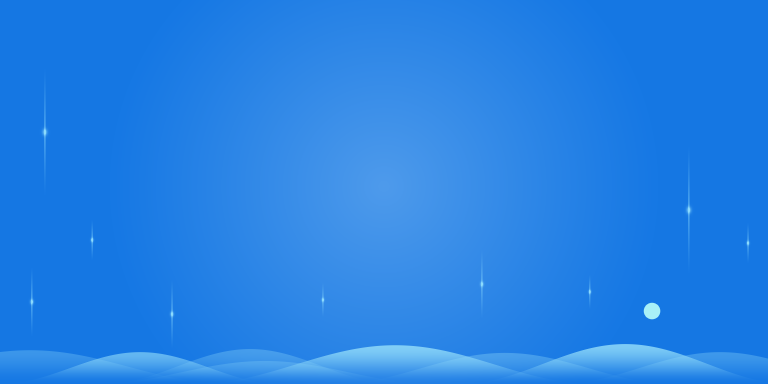
Write a Shadertoy shader that draws this background.

```glsl
// Blue backdrop with a soft central glow, thin vertical sparks, a pale disc
// and translucent waves along the bottom edge. Each wave crest is a cosine
// hump veiled over the last; lengths are in canvas heights, x spans 0 to 2.

const vec3 DEEP_BLUE = vec3(0.083, 0.468, 0.892);
const vec3 GLOW_BLUE = vec3(0.305, 0.605, 0.922);
const vec3 FOAM = vec3(0.58, 0.87, 0.98);
const vec3 SPARK = vec3(0.55, 0.86, 0.99);
const vec3 DISC = vec3(0.66, 0.94, 0.97);

// Sparks: centre x, centre y, half length
const int SPARK_COUNT = 9;
const vec3 SPARKS[SPARK_COUNT] = vec3[](
    vec3(0.117, 0.656, 0.165), vec3(0.240, 0.375, 0.052),
    vec3(0.083, 0.214, 0.090), vec3(0.448, 0.182, 0.090),
    vec3(0.841, 0.219, 0.045), vec3(1.255, 0.260, 0.090),
    vec3(1.536, 0.240, 0.045), vec3(1.794, 0.453, 0.165),
    vec3(1.948, 0.367, 0.052));

// Crests from back to front: centre x, height, half width, opacity
const int CREST_COUNT = 8;
const vec4 CRESTS[CREST_COUNT] = vec4[](
    vec4(0.078, 0.088, 0.52, 0.30), vec4(0.651, 0.091, 0.38, 0.32),
    vec4(1.315, 0.081, 0.44, 0.34), vec4(1.875, 0.083, 0.42, 0.32),
    vec4(0.690, 0.060, 0.44, 0.25), vec4(0.365, 0.083, 0.365, 0.62),
    vec4(1.029, 0.101, 0.52, 0.82), vec4(1.628, 0.104, 0.43, 0.82));

// Smoothed coverage of a signed distance, negative inside
float coverage(float dist, float pixel) {
    return clamp(0.5 - dist / pixel, 0.0, 1.0);
}

// Share of one pixel covered by a strip centred on zero
float stripCoverage(float x, float halfWidth, float pixel) {
    float right = min(x + 0.5 * pixel, halfWidth);
    float left = max(x - 0.5 * pixel, -halfWidth);
    return max(right - left, 0.0) / pixel;
}

// Tapered vertical ray with a small bright core
float sparkLight(vec2 p, float halfLength, float pixel) {
    float taper = max(1.0 - abs(p.y) / halfLength, 0.0);
    float ray = 0.75 * pow(taper, 1.2) * stripCoverage(p.x, 0.0014, pixel);
    float coreSize = 0.0025 + 0.022 * halfLength;
    vec2 q = p / vec2(coreSize, 1.4 * coreSize);
    return min(ray + 0.8 * exp(-dot(q, q)), 1.0);
}

// Veil under one crest, brightest at the top and clear at the bottom
float crestVeil(vec2 p, vec4 crest, float pixel) {
    float phase = clamp((p.x - crest.x) / crest.z, -1.0, 1.0);
    float surface = crest.y * (0.5 + 0.5 * cos(3.14159 * phase));
    float fade = smoothstep(0.0, crest.y, p.y);
    return crest.w * fade * coverage(p.y - surface, pixel);
}

void mainImage(out vec4 fragColor, in vec2 fragCoord) {
    float pixel = 1.0 / iResolution.y;
    vec2 p = (fragCoord - vec2(0.5 * iResolution.x, 0.0)) * pixel;
    p.x += 1.0;

    // Central glow
    float glow = max(1.0 - length(p - vec2(1.0, 0.515)) / 0.72, 0.0);
    vec3 color = mix(DEEP_BLUE, GLOW_BLUE, pow(glow, 1.1));

    // Sparks
    for (int i = 0; i < SPARK_COUNT; i++) {
        vec3 spark = SPARKS[i];
        color = mix(color, SPARK, sparkLight(p - spark.xy, spark.z, pixel));
    }

    // Disc
    float discDist = length(p - vec2(1.698, 0.190)) - 0.0215;
    color = mix(color, DISC, coverage(discDist, pixel));

    // Waves
    for (int i = 0; i < CREST_COUNT; i++) {
        color = mix(color, FOAM, crestVeil(p, CRESTS[i], pixel));
    }

    fragColor = vec4(color, 1.0);
}
```
